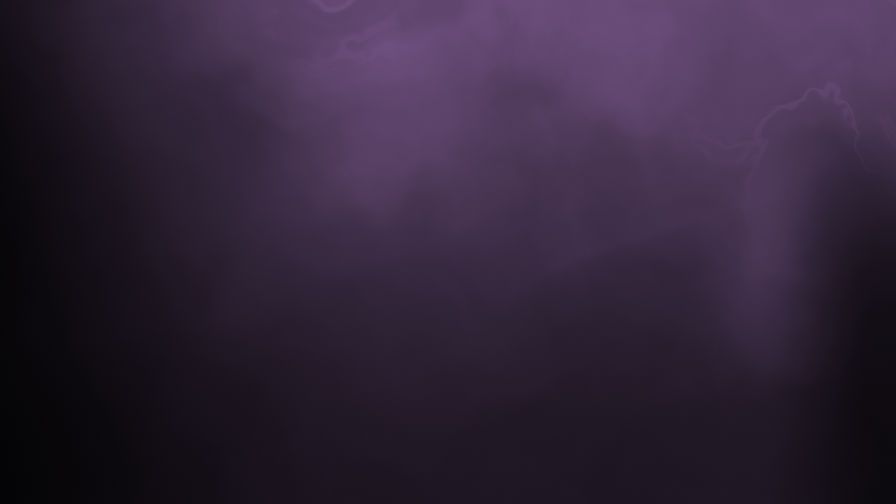
Reproduce this background procedurally as a WebGL 1 fragment shader.

```glsl
precision highp float;
// Violet smoke drifting down from the upper right into a dark background.
uniform vec2 u_resolution;

const vec3 SMOKE_TINT = vec3(0.87, 0.635, 1.0);
const vec3 SHADOW_TINT = vec3(0.010, 0.009, 0.012);

float hash(vec2 cell) {
  vec3 q = fract(cell.xyx * vec3(0.1031, 0.1030, 0.0973));
  q += dot(q, q.yzx + 33.33);
  return fract((q.x + q.y) * q.z);
}

float valueNoise(vec2 p) {
  vec2 cell = floor(p);
  vec2 f = fract(p);
  f = f * f * f * (f * (f * 6.0 - 15.0) + 10.0);
  float low = mix(hash(cell), hash(cell + vec2(1.0, 0.0)), f.x);
  float high = mix(hash(cell + vec2(0.0, 1.0)), hash(cell + 1.0), f.x);
  return mix(low, high, f.y);
}

// Layered noise, roughly in 0..1
float fbm(vec2 p) {
  float sum = 0.0;
  float amplitude = 0.5;
  for (int i = 0; i < 5; i++) {
    sum += amplitude * valueNoise(p);
    p = mat2(1.6, 1.2, -1.2, 1.6) * p + 7.3;
    amplitude *= 0.5;
  }
  return sum;
}

// Soft rotated elliptical puff
float puff(vec2 p, vec2 center, vec2 radius, float angle) {
  vec2 d = p - center;
  float c = cos(angle);
  float s = sin(angle);
  d = vec2(c * d.x + s * d.y, c * d.y - s * d.x) / radius;
  return exp(-dot(d, d));
}

// Thin curled strands along the middle level of a noise field
float strands(vec2 p, float width) {
  float d = (fbm(p) - 0.48) / width;
  return exp(-d * d);
}

// Broad light: brighter at the top, fading to the left and the lower right
float lightField(vec2 p) {
  float level = 0.12 + 0.32 * smoothstep(0.0, 1.1, p.y);
  float left = smoothstep(-0.15, 0.78, p.x);
  float right = smoothstep(1.48, 1.74, p.x) * (1.0 - smoothstep(0.38, 0.88, p.y));
  return level * left * (1.0 - 0.64 * right);
}

// Large bright puffs and darker hollows
float cloudShapes(vec2 p) {
  float v = 0.055 * puff(p, vec2(0.12, 1.0), vec2(0.45, 0.26), 0.0);
  v += 0.030 * puff(p, vec2(0.72, 0.66), vec2(0.23, 0.09), 0.45);
  v += 0.035 * puff(p, vec2(1.24, 0.98), vec2(0.17, 0.19), 0.0);
  v += 0.025 * puff(p, vec2(0.78, 0.87), vec2(0.16, 0.11), 0.2);
  v += 0.065 * puff(p, vec2(1.51, 0.51), vec2(0.08, 0.18), -0.15);
  v -= 0.055 * puff(p, vec2(0.53, 0.79), vec2(0.15, 0.11), 0.3);
  v -= 0.035 * puff(p, vec2(1.00, 0.81), vec2(0.13, 0.06), 0.0);
  v -= 0.025 * puff(p, vec2(1.22, 0.43), vec2(0.18, 0.10), 0.35);
  return v;
}

// Lit rim that rises to the right over the central hollow
float arcRim(vec2 p) {
  float x = p.x - 1.0;
  float d = p.y - (0.42 + 0.50 * x - 0.28 * x * x);
  float span = smoothstep(0.98, 1.15, p.x) * (1.0 - smoothstep(1.4, 1.6, p.x));
  return span * exp(-abs(d) / (d > 0.0 ? 0.045 : 0.016));
}

void main() {
  vec2 p = gl_FragCoord.xy / u_resolution.y;
  p.x += 0.5 * (16.0 / 9.0 - u_resolution.x / u_resolution.y);

  // Drift the cloud edges with slow turbulence
  vec2 drift = vec2(fbm(p * 3.2 + 4.1), fbm(p * 3.2 + 19.7)) - 0.48;
  vec2 q = p + 0.10 * drift;
  float light = max(lightField(q) + cloudShapes(q), 0.0);

  // Mottled body of the smoke
  float body = fbm(p * vec2(4.0, 5.0) + 1.8 * drift + 11.0) - 0.48;
  float grain = fbm(p * 13.0 + 3.0 * drift + 27.0) - 0.48;
  light *= 1.0 + 0.25 * body + 0.10 * grain;

  // Fine strands at the upper right and the upper left
  float rightMask = puff(p, vec2(1.63, 0.83), vec2(0.22, 0.19), 0.5);
  float leftMask = puff(p, vec2(0.66, 0.98), vec2(0.12, 0.10), -0.6);
  float wisps = strands(p * vec2(4.5, 6.0) + 2.0 * drift, 0.028);
  light += 0.05 * wisps * (rightMask + leftMask);
  light += 0.022 * arcRim(p + 0.05 * drift);

  // Dither below one colour step keeps the dark gradients smooth
  float dither = (hash(gl_FragCoord.xy) - 0.5) / 255.0;
  gl_FragColor = vec4(SHADOW_TINT + SMOKE_TINT * light + dither, 1.0);
}
```
